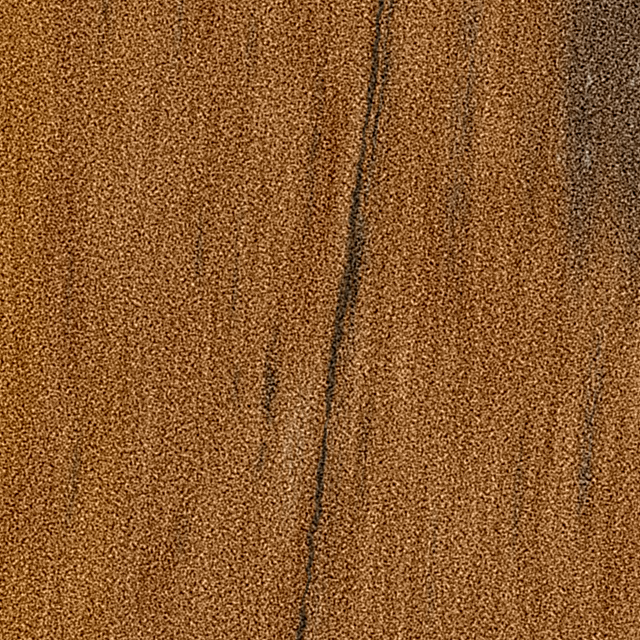
Give the GLSL for this texture, as a Shadertoy shader.

```glsl
// Weathered brown wood: leaning fibres, one long dark crack and a grey stain.
// Stretched gradient noise makes the fibres and tints; fine, nearly isotropic
// gradient noise laid over everything gives the sandy grain.

#define WOOD vec3(0.572, 0.371, 0.180)
#define AMBER vec3(0.590, 0.372, 0.135)
#define RUSSET vec3(0.510, 0.295, 0.110)
#define STAIN vec3(0.375, 0.280, 0.195)
#define CRACK vec3(0.225, 0.160, 0.090)
#define PALE vec3(0.660, 0.590, 0.510)
#define FIBRE_LEAN 0.075
#define FIBRE_CONTRAST 0.14
#define GRAIN_SCALE 212.0
#define GRAIN_CONTRAST 0.50
#define STREAK_COUNT 16
#define SPECK_COUNT 6

vec2 hash2(vec2 p) {
    uvec2 q = uvec2(ivec2(floor(p))) * uvec2(1597u, 3812u) + uvec2(7919u, 104729u);
    uint n = (q.x ^ (q.y * 668265u)) * 747796u;
    n = (n ^ (n >> 15)) * 739983u;
    n ^= n >> 13;
    n *= 277803u;
    n ^= n >> 16;
    return vec2(n & 65535u, n >> 16) / 65536.0;
}

vec2 gradientAt(vec2 cell) {
    float angle = 6.2832 * hash2(cell).x;
    return vec2(cos(angle), sin(angle));
}

float gradientNoise(vec2 p) {
    vec2 i = floor(p), f = p - i;
    vec2 u = f * f * f * (f * (f * 6.0 - 15.0) + 10.0);
    vec2 e = vec2(1.0, 0.0);
    float low = mix(dot(gradientAt(i), f), dot(gradientAt(i + e), f - e), u.x);
    float high = mix(dot(gradientAt(i + e.yx), f - e.yx),
                     dot(gradientAt(i + 1.0), f - 1.0), u.x);
    return mix(low, high, u.y);
}

// Soft elongated mark, fading towards its ends
float streak(vec2 offset, vec2 size) {
    vec2 d = offset / size;
    return exp(-d.x * d.x) * (1.0 - smoothstep(0.2, 1.0, abs(d.y)));
}

// Two turned layers hide the noise lattice
float sandyGrain(vec2 p) {
    mat2 turn = mat2(0.8, 0.6, -0.6, 0.8);
    return gradientNoise(turn * p * GRAIN_SCALE + 31.0)
         + gradientNoise(p * turn * GRAIN_SCALE * 1.17 + 173.0);
}

void mainImage(out vec4 fragColor, in vec2 fragCoord) {
    vec2 uv = fragCoord / iResolution.xy;
    float sway = 0.012 * gradientNoise(uv * vec2(3.0, 2.5) + 9.0);
    vec2 fibre = vec2(uv.x - FIBRE_LEAN * uv.y + sway, uv.y);

    // Splintering breaks every dark mark into short threads
    float splinter = gradientNoise(fibre * vec2(110.0, 14.0) + 37.0)
                   + 0.7 * gradientNoise(fibre * vec2(170.0, 45.0) + 61.0);
    float broken = clamp(0.75 + 1.5 * splinter, 0.0, 1.3);

    // Broad tints: amber at the left, russet clouds along the fibres
    float cloud = gradientNoise(fibre * vec2(10.0, 2.8) + 4.0);
    vec3 color = mix(WOOD, AMBER, 0.85 * (1.0 - smoothstep(0.0, 0.22, uv.x + 0.15 * cloud)));
    color = mix(color, RUSSET, 0.50 * smoothstep(0.08, 0.5, cloud));

    // Fibres in three widths
    float fibres = 0.30 * gradientNoise(fibre * vec2(24.0, 2.0) + 17.0)
                 + 0.50 * gradientNoise(fibre * vec2(52.0, 3.5) + 53.0)
                 + 0.55 * gradientNoise(fibre * vec2(105.0, 8.0) + 71.0);
    color += FIBRE_CONTRAST * fibres * mix(0.8, 1.2, uv.x);

    // Scattered short dark streaks
    for (int k = 0; k < STREAK_COUNT; k++) {
        vec2 center = hash2(vec2(k, 5)), shape = hash2(vec2(k, 11));
        vec2 size = vec2(mix(0.004, 0.011, shape.x), mix(0.04, 0.16, shape.y));
        float mark = streak(fibre - center * vec2(1.0, 1.05), size);
        color = mix(color, CRACK, 0.27 * mark * broken);
    }

    // Grey stain in the upper right, broken up along the fibres
    float ragged = gradientNoise(fibre * vec2(24.0, 3.0) + 83.0);
    float stain = smoothstep(0.80, 0.95, uv.x + 0.06 * ragged)
                * smoothstep(0.36, 0.88, uv.y + 0.16 * ragged);
    color = mix(color, STAIN, 0.9 * stain);
    color = mix(color, CRACK, 0.35 * stain * smoothstep(0.1, 0.6, splinter + 0.5 * ragged));
    color = mix(color, STAIN, 0.7 * broken * streak(fibre - vec2(0.90, 0.34), vec2(0.012, 0.24)));
    color = mix(color, STAIN, 0.45 * broken * streak(fibre - vec2(0.665, 0.82), vec2(0.022, 0.4)));

    // Long crack: narrow at both ends, ragged and wide above the middle
    float wobble = 0.006 * gradientNoise(vec2(uv.y * 7.0, 2.5))
                 + 0.005 * gradientNoise(vec2(uv.y * 34.0, 8.5))
                 + 0.004 * gradientNoise(vec2(uv.y * 85.0, 5.5));
    float side = uv.x - (0.469 + 0.125 * uv.y + wobble);
    float belly = exp(-pow((uv.y - 0.55) / 0.13, 2.0));
    float width = 0.0036 + 0.0052 * belly + 0.004 * gradientNoise(vec2(uv.y * 16.0, 4.5));
    width = max(width, 0.0022);
    float halo = exp(-pow((side - 0.012) / 0.028, 2.0));
    color = mix(color, STAIN, 0.30 * halo * broken);
    float paleEdge = streak(vec2(side + 0.045, uv.y - 0.30), vec2(0.022, 0.17))
                   + 1.6 * streak(vec2(side - 0.014, uv.y - 0.67), vec2(0.006, 0.08));
    color = mix(color, PALE, 0.26 * paleEdge * broken);
    float crack = 1.0 - smoothstep(0.4 * width, 1.7 * width, abs(side - 0.3 * width));
    color = mix(color, CRACK, crack * clamp(0.82 + 0.6 * splinter, 0.4, 0.95));

    // Side splits: one beside the top, one by the belly, one lower left
    float splits = 0.65 * streak(vec2(side - 0.018, uv.y - 0.9), vec2(0.005, 0.28))
                 + 0.50 * streak(vec2(side - 0.016, uv.y - 0.58), vec2(0.009, 0.15))
                 + 0.55 * streak(vec2(side + 0.094, uv.y - 0.37), vec2(0.011, 0.17));
    color = mix(color, CRACK, min(splits * broken, 0.9));

    // Pale chips inside the stain
    for (int k = 0; k < SPECK_COUNT; k++) {
        vec2 spot = hash2(vec2(k, 23)), shape = hash2(vec2(k, 29));
        vec2 center = vec2(mix(0.86, 1.0, spot.x), mix(0.70, 0.92, spot.y));
        vec2 d = (uv - center) / vec2(0.005, mix(0.006, 0.022, shape.x * shape.x));
        color = mix(color, PALE, 0.75 * broken * exp(-dot(d, d)));
    }

    // Sandy grain, a little weaker in the dark crack
    color += GRAIN_CONTRAST * sandyGrain(uv) * (1.0 - 0.3 * crack);
    fragColor = vec4(clamp(color, 0.0, 1.0), 1.0);
}
```
